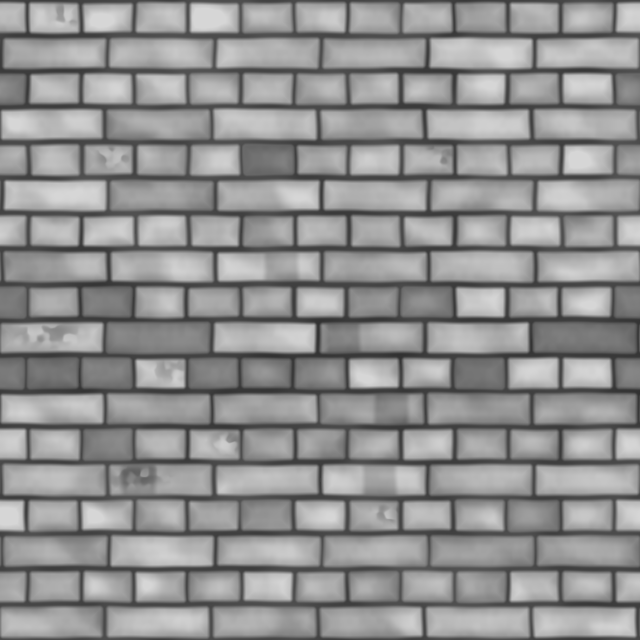
A Shadertoy shader for this texture:

```glsl
// Grey brick wall: 18 courses alternating 6 long stretchers and 12 short headers.
// Each brick is a wobbly rounded box with its own tone, soft glow, bands and stains;
// layered sines bend the joints and smooth cellular noise supplies the wear.

const float COURSES = 18.0;
const float STRETCHERS = 6.0;
const float HEADERS = 12.0;
const vec2 HALF_JOINT = vec2(0.0042, 0.0054);
const float CORNER = 0.0035;
const float SOFTNESS = 0.0034;
const float MORTAR_DARK = 0.25;
const float MORTAR_LIGHT = 0.36;

float hash(vec2 p) {
    vec3 q = fract(vec3(p.xyx) * vec3(0.1031, 0.1030, 0.0973));
    q += dot(q, q.yzx + 33.33);
    return fract((q.x + q.y) * q.z);
}

// Smooth cellular noise: cell values blended by distance, centred on zero.
float softCells(vec2 p) {
    vec2 base = floor(p);
    float total = 0.0, weight = 0.0;
    for (int j = -1; j <= 1; j++)
    for (int i = -1; i <= 1; i++) {
        vec2 cell = base + vec2(i, j);
        vec2 site = cell + 0.2 + 0.6 * vec2(hash(cell), hash(cell + 57.0));
        vec2 d = p - site;
        float w = exp(-4.0 * dot(d, d));
        total += w * hash(cell + 113.0);
        weight += w;
    }
    return total / weight - 0.5;
}

vec2 wobble(vec2 p) {
    return vec2(sin(p.y * 31.0 + 2.0 * sin(p.x * 19.0)) + 0.4 * sin(p.y * 97.0 + p.x * 43.0),
                sin(p.x * 25.0 + 2.0 * sin(p.y * 17.0)) + 0.4 * sin(p.x * 83.0 + p.y * 61.0));
}

float roundedBox(vec2 p, vec2 halfSize, float radius) {
    vec2 q = abs(p) - halfSize + radius;
    return length(max(q, 0.0)) + min(max(q.x, q.y), 0.0) - radius;
}

// Darker weathering across the middle courses, strongest to the right.
float weathering(vec2 uv) {
    float y = (uv.y - 0.44) / 0.11;
    return exp(-y * y) * mix(0.6, 1.0, uv.x);
}

// Vertical two-tone strip, as left by stacking in the kiln.
float kilnBand(float x, float seed) {
    float centre = mix(-0.3, 0.3, seed);
    return 1.0 - smoothstep(0.12, 0.19, abs(x - centre));
}

// Soft dark mottling gathered in one part of a brick.
float stain(vec2 uv, vec2 local, float seed) {
    float spread = 1.0 - smoothstep(0.1, 0.45, length(local - vec2(seed - 0.5, 0.1) * 0.7));
    return spread * smoothstep(-0.3, 0.3, softCells(uv * 90.0));
}

float brickTone(vec2 uv, vec2 local, vec2 id, float isLong, float dist, float worn) {
    float seed = hash(id + 7.0);
    float tone = 0.535 + 0.16 * hash(id + 3.0);

    // Occasional dark, flat bricks, more frequent where weathered.
    float isDark = step(hash(id + 19.0), 0.03 + 0.40 * worn);
    tone = mix(tone, 0.42 + 0.05 * seed, isDark);

    // Pale face with darker edges, and broad blotches.
    tone += mix(0.09, 0.05, isDark) * smoothstep(0.0, 0.017, -dist);
    vec2 slanted = uv + vec2(0.4 * uv.y, 0.0) + 5.0 * seed;
    tone += mix(0.20, 0.10, isDark) * softCells(slanted * vec2(20.0, 27.0));
    tone += 0.025 * softCells(uv * vec2(100.0, 80.0));

    // Off-centre bright spot on some headers.
    vec2 spot = (local - vec2(seed - 0.5, 0.0) * 0.5) / vec2(0.3, 0.35);
    tone += 0.10 * (1.0 - isLong) * step(0.6, hash(id + 41.0)) * exp(-dot(spot, spot));

    float banded = isLong * step(hash(id + 29.0), 0.10 + 0.35 * worn);
    tone -= 0.12 * banded * kilnBand(local.x, seed);
    tone -= 0.20 * step(hash(id + 31.0), 0.06) * stain(uv, local, seed);
    return clamp(tone, 0.36, 0.84);
}

void mainImage(out vec4 fragColor, in vec2 fragCoord) {
    vec2 uv = fragCoord / iResolution.xy;
    vec2 bent = uv + vec2(0.0009, 0.0007) * wobble(uv);

    // Find the brick: even courses hold stretchers, odd ones offset headers.
    float course = clamp(floor(bent.y * COURSES), 0.0, COURSES - 1.0);
    float isLong = 1.0 - mod(course, 2.0);
    float count = mix(HEADERS, STRETCHERS, isLong);
    float shift = mix(0.52, 0.0, isLong) + 0.04 * (hash(vec2(course, 5.0)) - 0.5);
    vec2 grid = vec2(bent.x * count - shift, bent.y * COURSES);
    vec2 id = vec2(mod(floor(grid.x), count), course);
    vec2 local = vec2(fract(grid.x), grid.y - course) - 0.5;

    // Brick outline with slight variation in size.
    vec2 pitch = 1.0 / vec2(count, COURSES);
    vec2 jitter = 0.0014 * (vec2(hash(id + 11.0), hash(id + 13.0)) - 0.5);
    float dist = roundedBox(local * pitch, 0.5 * pitch - HALF_JOINT + jitter, CORNER);
    float edge = max(SOFTNESS, 0.7 / iResolution.y);
    float face = 1.0 - smoothstep(-edge, edge, dist);

    // Mortar, darkest midway between bricks.
    float mortar = mix(MORTAR_LIGHT, MORTAR_DARK, smoothstep(0.0, 0.005, dist));
    mortar += 0.12 * softCells(uv * 18.0) + 0.02 - 0.06 * weathering(uv);

    // Wear is sampled once per brick so its choices stay whole.
    float worn = weathering((id + 0.5) * pitch);
    float grey = mix(mortar, brickTone(uv, local, id, isLong, dist, worn), face);
    fragColor = vec4(vec3(grey), 1.0);
}
```
